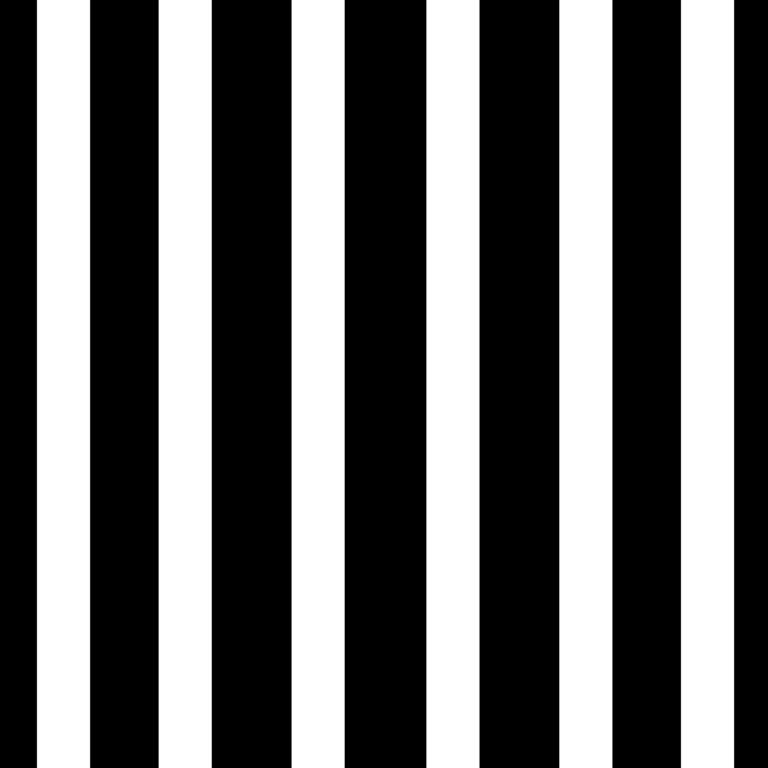
A WebGL 1 fragment shader for this pattern:

```glsl
precision highp float;
// Six upright white stripes on black, equal in width and mirrored about an axis.
// Each stripe is a soft-edged band; the black gaps narrow towards the sides
// because a quartic term pulls the outer stripes inward.

uniform vec2 u_resolution;

const int STRIPE_COUNT = 6;
const float AXIS = 0.502;
const float HALF_WIDTH = 0.0346;
const float SPACING = 0.1756;
const float INWARD_PULL = 0.000505;
const float EDGE_SOFTNESS = 0.0011;

const vec3 BLACK = vec3(0.0);
const vec3 WHITE = vec3(1.0);

// Distance of a stripe's centre from the axis; rank is 0.5, 1.5, 2.5 outward.
float centreOffset(float rank, float spacing, float pull) {
    return spacing * rank - pull * rank * rank * rank * rank;
}

// Coverage of a vertical band around centre, with edges softened on both sides.
float band(float x, float centre, float halfWidth, float softness) {
    float edgeDistance = abs(x - centre) - halfWidth;
    return 1.0 - smoothstep(-softness, softness, edgeDistance);
}

float stripes(float x, float softness) {
    float coverage = 0.0;
    for (int i = 0; i < STRIPE_COUNT; i++) {
        float rank = float(i) - 0.5 * float(STRIPE_COUNT - 1);
        float centre = AXIS + sign(rank) * centreOffset(abs(rank), SPACING, INWARD_PULL);
        coverage = max(coverage, band(x, centre, HALF_WIDTH, softness));
    }
    return coverage;
}

void main() {
    vec2 uv = gl_FragCoord.xy / u_resolution;
    // Keep the edge at least about a pixel wide on small canvases.
    float softness = max(EDGE_SOFTNESS, 0.6 / u_resolution.x);
    gl_FragColor = vec4(mix(BLACK, WHITE, stripes(uv.x, softness)), 1.0);
}
```
